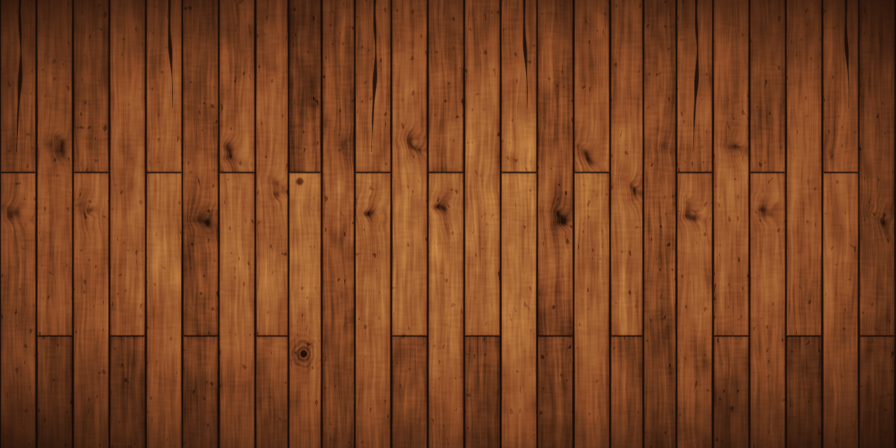
Write a Shadertoy shader that draws this texture.

```glsl
vec2 gradientAt(vec2 cell) {
    vec3 h = fract(vec3(cell.xyx) * vec3(0.1031, 0.1030, 0.0973));
    h += dot(h, h.yzx + 33.33);
    return fract((h.xx + h.yz) * h.zy) * 2.0 - 1.0;
}

// Gradient noise, roughly -0.6 to 0.6
float noise(vec2 p) {
    vec2 i = floor(p), f = fract(p);
    vec2 u = f * f * f * (f * (f * 6.0 - 15.0) + 10.0);
    vec2 e = vec2(0.0, 1.0);
    return mix(mix(dot(gradientAt(i), f), dot(gradientAt(i + e.yx), f - e.yx), u.x),
               mix(dot(gradientAt(i + e), f - e), dot(gradientAt(i + 1.0), f - 1.0), u.x), u.y);
}

// Filled band of the given half width around zero
float band(float d, float halfWidth, float soft) {
    return 1.0 - smoothstep(halfWidth - soft, halfWidth + soft, abs(d));
}

vec3 woodColor(float v) {
    vec3 lower = mix(vec3(0.13, 0.06, 0.03), vec3(0.55, 0.295, 0.15), clamp(v * 2.0, 0.0, 1.0));
    return mix(lower, vec3(0.78, 0.53, 0.27), clamp(v * 2.0 - 1.0, 0.0, 1.0));
}

// Tone shift of each plank: above and below its joint
const vec2 plankTone[10] = vec2[10](
    vec2(-0.02, 0.02), vec2(0.02, -0.14), vec2(-0.13, 0.03), vec2(0.04, -0.22), vec2(0.05, 0.10),
    vec2(-0.15, -0.18), vec2(-0.03, 0.04), vec2(0.01, -0.10), vec2(-0.30, 0.07), vec2(-0.15, -0.15));

void mainImage(out vec4 fragColor, in vec2 fragCoord) {
    vec2 uv = fragCoord / iResolution.xy;
    vec2 p = uv * vec2(2.0, 1.0);
    float px = 1.0 / iResolution.y;

    // Groups of ten, nine and six planks; the last ones of a group are narrower
    float group = step(0.792, p.x) + step(1.51, p.x);
    float t = p.x - (group < 0.5 ? 0.0 : group < 1.5 ? 0.792 : 1.51);
    bool wide = t < 0.57;
    float width = wide ? 0.0814 : 0.074;
    float across = wide ? t / width : 7.0 + (t - 0.57) / width;
    float k = min(floor(across), 9.0);
    float f = across - k;
    if (group > 0.5 && k > 7.5) k = 9.0;

    // Staggered joints
    float jointY = k > 8.5 ? -1.0 : mod(k, 2.0) < 0.5 ? 0.615 : 0.25;
    bool above = p.y > jointY;
    vec2 seed = vec2(17.3 * k + (above ? 5.7 : 0.0), 9.1 * k + 3.7 * group);
    vec2 local = vec2((f - 0.5) * width, p.y);

    // Smudged knot, stronger on some planks
    vec2 knotOffset = local - vec2(0.014 * sin(k * 3.0 - 0.6), 0.59 + 0.085 * sin(k * 2.4 - 0.9));
    knotOffset.y += 0.4 * knotOffset.x;
    knotOffset += 0.03 * vec2(noise(p * 34.0), noise(p * 30.0 + 7.0));
    float knotPower = mod(k, 5.0) < 2.5 ? 1.0 : 0.25;
    float halo = knotPower * exp(-dot(knotOffset, knotOffset) / 0.0009);
    float core = knotPower * exp(-dot(knotOffset, knotOffset) / 0.00016);

    // Grain, blotches and saw marks
    vec2 q = local;
    q.x += 0.008 * noise(vec2(f * 2.0, p.y * 6.0) + seed) + 0.02 * halo;
    float grain = 0.24 * noise(q * vec2(48.0, 2.5) + seed)
                + 0.22 * noise(q * vec2(110.0, 5.0) + seed + 31.0)
                + 0.20 * noise(q * vec2(190.0, 16.0) + seed + 57.0);
    float blotch = 0.24 * noise(p * vec2(15.0, 8.0) + seed) + 0.12 * noise(p * vec2(38.0, 27.0) + seed);
    float sawMarks = 0.09 * noise(p * vec2(32.0, 150.0) + seed);

    // Tone under a soft vignette
    vec2 c = uv * 2.0 - 1.0;
    float light = 1.0 - 0.36 * c.x * c.x - 0.52 * pow(abs(c.y), 2.2);
    vec2 tones = plankTone[int(k)];
    float tone = 0.68 + (above ? tones.x : tones.y) + grain + blotch + sawMarks;
    tone -= 0.16 * halo + 0.38 * core;
    tone -= 0.25 * smoothstep(0.32, 0.5, noise(p * vec2(95.0, 55.0) + seed));

    // Ringed knot and small hole on the odd plank
    if (k == 8.0) {
        float r = length((local - vec2(-0.004, 0.21)) * vec2(1.0, 0.8)) + 0.006 * noise(p * 50.0);
        tone -= exp(-r * r / 0.0007) * (0.28 + 0.16 * sin(r * 620.0));
        tone -= 0.6 * band(r, 0.006, 0.004);
        tone -= 0.6 * band(length(local - vec2(-0.012, 0.595)), 0.008, 0.004);
    }

    // Rounded plank edges
    float side = min(f, 1.0 - f) * width;
    float end = abs(p.y - jointY);
    tone -= 0.16 * exp(-side / 0.004) + 0.1 * exp(-end / 0.005);
    vec3 color = woodColor(tone * light);

    // Long tapering cracks from the top
    float crack = 0.0;
    if (k == 0.0 || k == 4.0) {
        float rise = p.y - (k == 0.0 ? 0.66 : 0.76);
        float halfWidth = 0.004 * smoothstep(0.0, 0.14, rise) * (0.7 + noise(vec2(p.y * 14.0, k)));
        float bend = 0.012 * noise(vec2(p.y * 7.0, k + 0.5));
        crack = step(0.0, rise) * band(local.x - bend - k * 0.003, halfWidth, px);
    }

    // Dark gaps between planks and at joints
    float gapWidth = 0.0022 + 0.0012 * noise(vec2(floor(across + 0.5) * 3.7, p.y * 5.0));
    float gap = max(band(side, gapWidth, px), 0.85 * band(end, 0.0018, px));
    color = mix(color, vec3(0.07, 0.03, 0.02), max(0.9 * gap, 0.85 * crack));
    fragColor = vec4(color, 1.0);
}
```
